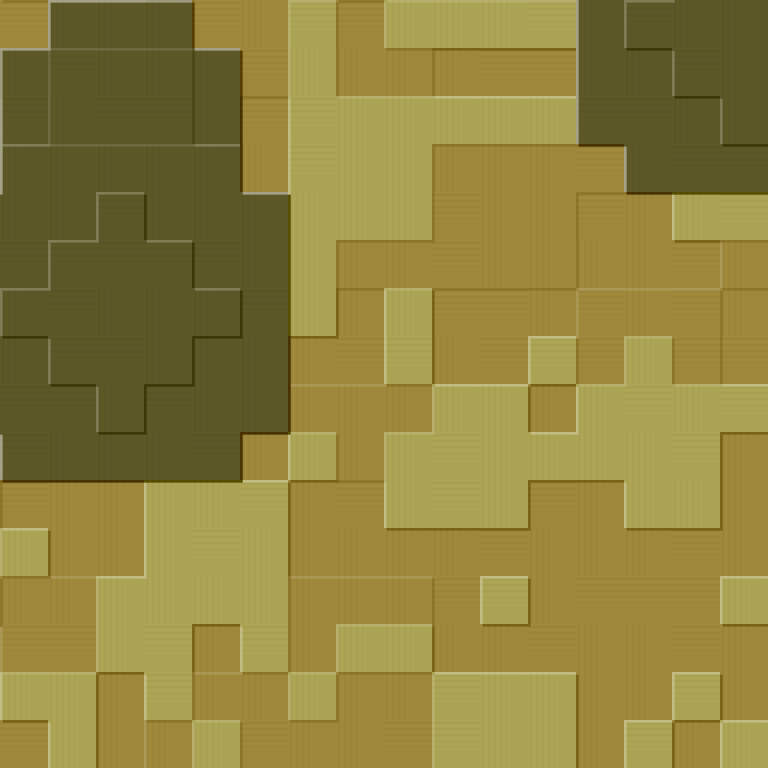
Reproduce this pattern procedurally as a Shadertoy shader.

```glsl
const float CELLS = 16.0;          // cells across the canvas
const float BEVEL = 0.058;         // edge strip, in cells
const float SHADOW = 0.12;         // darkening per step down
const float HIGHLIGHT = 0.22;      // lightening per step up
const float STRIPES = 8.0;         // fine lines per cell
const float STRIPE_DEPTH = 0.025;
const float PATCH_SPACING = 6.0;   // cells between large pale patches
const float PATCH_FILL = 0.88;
const float SCATTER_FILL = 0.25;
const float SOFTNESS = 1.3;        // filter width in pixels
const int SAMPLES = 3;

const vec3 TAN = vec3(0.62, 0.53, 0.23);
const vec3 PALE = vec3(0.67, 0.64, 0.33);
const vec3 OLIVE = vec3(0.36, 0.34, 0.15);

const float PALE_HEIGHT = 1.2;
const float OLIVE_HEIGHT = 3.0;

float hash(vec2 p) {
    vec3 q = fract(vec3(p.xyx) * 0.1031);
    q += dot(q, q.yzx + 33.33);
    return fract((q.x + q.y) * q.z);
}

// Octagon of cells: a square with its corners cut off
bool octagon(vec2 cell, vec2 centre, float radius, float cut) {
    vec2 d = abs(cell - centre);
    return max(d.x, d.y) <= radius && d.x + d.y <= cut;
}

// Pale cells: one clump per supercell, plus single scattered squares
bool isPale(vec2 cell) {
    vec2 block = floor(cell / PATCH_SPACING);
    vec2 jitter = vec2(hash(block + 17.0), hash(block + 43.0));
    vec2 centre = block * PATCH_SPACING + 1.0 + floor(jitter * (PATCH_SPACING - 2.0));
    bool inPatch = octagon(cell, centre, 1.0, 2.0);
    return hash(cell + 71.0) < (inPatch ? PATCH_FILL : SCATTER_FILL);
}

// Stepped relief; the height also selects the colour
float cellHeight(vec2 cell) {
    for (int i = 0; i < 2; i++) {
        vec2 centre = i == 0 ? vec2(2.0, 6.0) : vec2(15.0, 0.0);
        if (octagon(cell, centre, 2.0, 2.0)) return OLIVE_HEIGHT + 2.0;
        if (octagon(cell, centre, 3.0, 5.0)) return OLIVE_HEIGHT + 1.0;
    }
    vec2 smallSpot = vec2(2.0);
    if (octagon(cell, smallSpot, 1.0, 2.0)) return OLIVE_HEIGHT + 0.5;
    if (octagon(cell, smallSpot, 2.0, 3.0)) return OLIVE_HEIGHT;
    if (isPale(cell)) return PALE_HEIGHT;
    return 0.6 * step(0.6, hash(floor(cell / vec2(3.0, 2.0)) + 97.0));
}

// Fine lines that fade away from the left or top side of a cell
float stripes(vec2 p) {
    vec2 f = fract(p);
    float along = hash(floor(p) + 131.0) < 0.65 ? f.x : f.y;
    return cos(6.2832 * STRIPES * along) * (1.0 - smoothstep(0.1, 0.9, along));
}

vec3 shade(vec2 p) {
    float h = cellHeight(floor(p));
    vec3 colour = h >= OLIVE_HEIGHT ? OLIVE : h >= PALE_HEIGHT ? PALE : TAN;
    colour *= 1.0 + STRIPE_DEPTH * stripes(p);

    // Light falls from the upper left
    float rise = clamp(h - cellHeight(floor(p - BEVEL)), -2.8, 2.0);
    colour += max(rise, 0.0) * HIGHLIGHT * (1.0 - colour);
    return max(colour + min(rise, 0.0) * SHADOW, 0.0);
}

void mainImage(out vec4 fragColor, in vec2 fragCoord) {
    vec3 total = vec3(0.0);
    for (int j = 0; j < SAMPLES; j++) {
        for (int i = 0; i < SAMPLES; i++) {
            vec2 offset = (vec2(i, j) + 0.5) / float(SAMPLES) - 0.5;
            vec2 uv = (fragCoord + offset * SOFTNESS) / iResolution.xy;
            total += shade(vec2(uv.x, 1.0 - uv.y) * CELLS);
        }
    }
    fragColor = vec4(total / float(SAMPLES * SAMPLES), 1.0);
}
```
